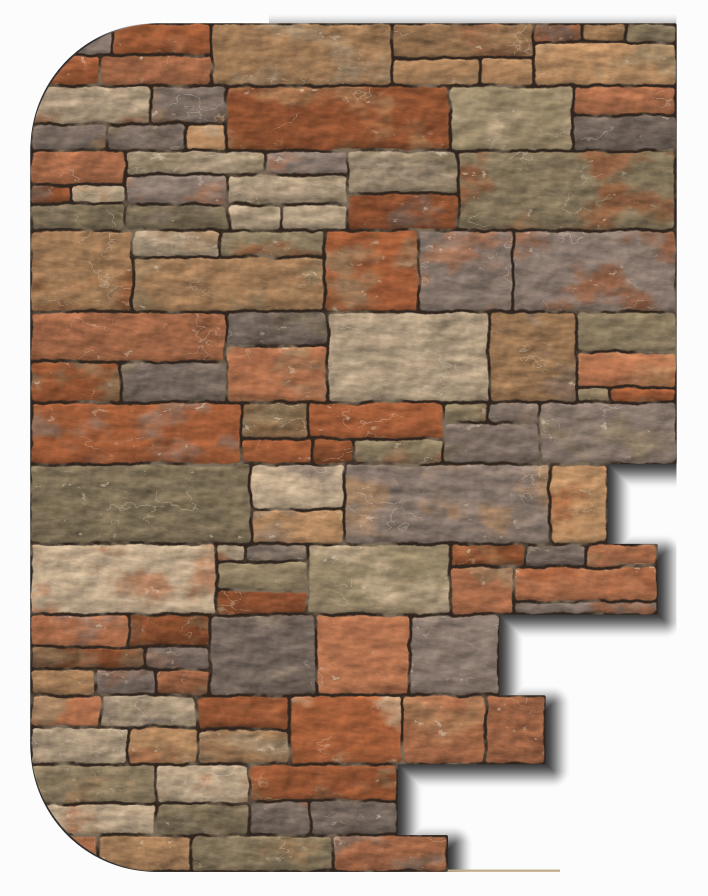
Reproduce this texture procedurally as a Shadertoy shader.

```glsl
// Ledgestone wall panel: stacked rough stones, rounded left corners, stepped right edge with shadow.

const int COURSES = 12;
const float LEFT = 0.034, RIGHT = 0.755, BOTTOM = 0.973;
// Course boundaries from the top down, and where each course ends on the right
const float TOPS[13] = float[13](0.026, 0.096, 0.168, 0.257, 0.348, 0.449, 0.518,
                                 0.607, 0.686, 0.776, 0.853, 0.932, 0.973);
const float ENDS[12] = float[12](0.755, 0.755, 0.755, 0.755, 0.755, 0.755,
                                 0.678, 0.734, 0.557, 0.609, 0.444, 0.500);
// Rust, terracotta, ochre, olive, pale sand, slate
const vec3 PALETTE[6] = vec3[6](vec3(0.55, 0.32, 0.20), vec3(0.62, 0.40, 0.28),
                                vec3(0.64, 0.49, 0.35), vec3(0.52, 0.46, 0.36),
                                vec3(0.67, 0.59, 0.49), vec3(0.49, 0.43, 0.39));

struct Stone { vec2 lo; vec2 hi; vec2 seed; };

float hash(vec2 p) {
    vec3 q = fract(p.xyx * 0.1031);
    q += dot(q, q.yzx + 33.33);
    return fract((q.x + q.y) * q.z);
}

float corner(vec2 cell, vec2 offset) {
    float angle = 6.2832 * hash(cell);
    return dot(vec2(cos(angle), sin(angle)), offset);
}

float gradientNoise(vec2 p) {
    vec2 i = floor(p), f = p - i, e = vec2(1, 0);
    vec2 u = f * f * f * (f * (f * 6.0 - 15.0) + 10.0);
    return mix(mix(corner(i, f), corner(i + e, f - e), u.x),
               mix(corner(i + e.yx, f - e.yx), corner(i + 1.0, f - 1.0), u.x), u.y);
}

float fbm(vec2 p) {
    float sum = 0.0, amp = 0.6;
    for (int i = 0; i < 4; i++) {
        sum += amp * gradientNoise(p);
        p = mat2(1.6, 1.2, -1.2, 1.6) * p + 7.3;
        amp *= 0.55;
    }
    return sum;
}

float boxDistance(vec2 p, vec2 lo, vec2 hi, float radius) {
    vec2 q = abs(p - 0.5 * (lo + hi)) - 0.5 * (hi - lo) + radius;
    return length(max(q, 0.0)) + min(max(q.x, q.y), 0.0) - radius;
}

// Union of all courses; bridging boxes close the seams between neighbours
float panelDistance(vec2 p) {
    float d = 1.0;
    for (int i = 0; i < COURSES; i++) {
        d = min(d, boxDistance(p, vec2(0, TOPS[i]), vec2(ENDS[i], TOPS[i + 1]), 0.002));
        if (i > 0) {
            float reach = min(ENDS[i - 1], ENDS[i]);
            d = min(d, boxDistance(p, vec2(0, TOPS[i] - 0.02), vec2(reach, TOPS[i] + 0.02), 0.0));
        }
    }
    return d;
}

// Finds the stone under p: course, then block, then random cuts of that block
Stone stoneAt(vec2 p) {
    int row = 0;
    for (int i = 1; i < COURSES; i++) if (p.y >= TOPS[i]) row = i;
    float x = LEFT, next = LEFT;
    vec2 seed = vec2(float(row) * 7.0 + 3.0, 1.0);
    for (int k = 0; k < 10; k++) {
        next = x + mix(0.09, 0.25, hash(seed));
        if (next > ENDS[row] - 0.06) { next = ENDS[row]; break; }
        if (p.x < next) break;
        x = next;
        seed.y += 1.0;
    }
    Stone s = Stone(vec2(x, TOPS[row]), vec2(next, TOPS[row + 1]), seed);
    for (int i = 0; i < 3; i++) {
        vec2 size = s.hi - s.lo;
        int axis = size.x > 4.2 * size.y ? 0 : 1;
        bool cut = axis == 0 || (size.y > 0.05 && hash(s.seed + 51.0) < 0.6);
        if (!cut) break;
        float at = mix(s.lo[axis], s.hi[axis], mix(0.3, 0.72, hash(s.seed + 23.0)));
        if (p[axis] < at) { s.hi[axis] = at; s.seed += vec2(31, 17); }
        else { s.lo[axis] = at; s.seed += vec2(13, 57); }
    }
    return s;
}

vec3 stoneColor(vec2 p, Stone s) {
    vec2 q = p + s.seed * 1.7;
    float mottle = fbm(q * vec2(13, 19));
    float grain = fbm(q * vec2(28, 95));
    float relief = fbm(q * vec2(30, 48)) - fbm((q + 0.004) * vec2(30, 48));
    vec3 base = PALETTE[int(hash(s.seed + 5.0) * 6.0)];
    vec3 stain = PALETTE[int(hash(s.seed + 9.0) * 6.0)];
    vec3 col = mix(base, stain, 0.65 * smoothstep(0.0, 0.3, mottle));
    col *= mix(0.87, 1.13, hash(s.seed + 77.0)) + 0.35 * grain + 0.4 * relief;
    // Pale chips and scratches
    float chip = smoothstep(0.25, 0.42, fbm(q * vec2(60, 85))) * smoothstep(-0.1, 0.2, mottle);
    float scratch = 1.0 - smoothstep(0.0, 0.025, abs(fbm(q * vec2(16, 26))));
    scratch *= smoothstep(0.1, 0.3, gradientNoise(q * 17.0));
    return mix(col, vec3(0.82, 0.76, 0.68), 0.6 * max(chip, 0.6 * scratch));
}

vec3 wallColor(vec2 p) {
    vec2 warp = vec2(fbm(p * 34.0), fbm(p * 34.0 + 40.0));
    vec2 q = p + 0.005 * warp;
    Stone s = stoneAt(q);
    float depth = -boxDistance(q, s.lo, s.hi, 0.005);
    vec3 col = stoneColor(p, s);
    // Lit upper rim, shaded lower rim
    col *= 1.0 + 0.22 * exp((s.lo.y - q.y) / 0.004) - 0.32 * exp((q.y - s.hi.y) / 0.005);
    vec3 joint = mix(vec3(0.19, 0.15, 0.12), vec3(0.48, 0.42, 0.35), smoothstep(0.0, 0.35, fbm(p * 22.0)));
    return mix(joint, col, smoothstep(0.0005, 0.0028, depth));
}

float coverage(float d, float pixel) { return clamp(0.5 - d / pixel, 0.0, 1.0); }

void mainImage(out vec4 fragColor, in vec2 fragCoord) {
    float pixel = 1.0 / iResolution.y;
    vec2 p = vec2(fragCoord.x, iResolution.y - fragCoord.y) * pixel;
    // Soft shadow cast right and down, kept inside the panel rectangle
    float frame = boxDistance(p, vec2(LEFT, 0.026), vec2(RIGHT, BOTTOM), 0.14);
    frame = p.x > 0.3 ? max(p.x - RIGHT, p.y - BOTTOM) : frame;
    float shadow = 1.0 - smoothstep(-0.012, 0.02, panelDistance(p - vec2(0.009, 0.008)));
    vec3 col = vec3(0.99) * (1.0 - 0.8 * shadow * coverage(frame, pixel));
    // Thin sand-coloured base line
    float line = boxDistance(p, vec2(0.45, 0.9705), vec2(0.625, BOTTOM), 0.0);
    col = mix(col, vec3(0.76, 0.67, 0.55), coverage(line, pixel));
    float rounded = boxDistance(p, vec2(LEFT, 0.026), vec2(2.0, BOTTOM), 0.145);
    float panel = max(rounded, panelDistance(p));
    col = mix(col, wallColor(p), coverage(panel, pixel));
    fragColor = vec4(clamp(col, 0.0, 1.0), 1.0);
}
```
